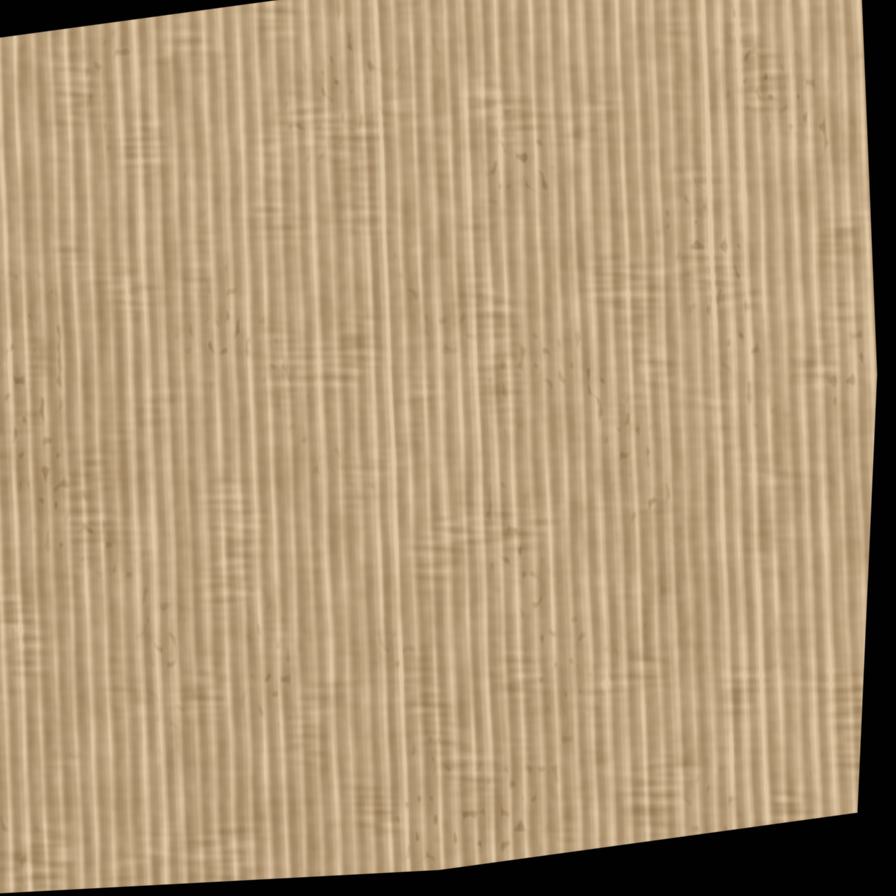
Give the GLSL for this texture, as a Shadertoy shader.

```glsl
// Corrugated cardboard sheet on black: about 52 slightly leaning ribs, each with a
// shaded valley, a flat flank and a thin bright ridge. Gradient noise adds paper
// mottling, short cross-grain creases and worn flecks; half-planes cut the outline.

const float RIB_COUNT = 52.0;      // ribs per canvas width
const float RIB_LEAN = 0.038;      // sideways drift per unit of height
const float RIDGE_POS = 0.72;      // ridge centre inside one rib
const float RIDGE_WIDTH = 0.13;
const float VALLEY_TONE = 0.27;
const float FLANK_TONE = 0.27;
const float RIDGE_TONE = 0.47;
const float MOTTLE = 0.24;
const float CREASE = 0.42;
const float FLECK = 0.45;
const vec3 PAPER_DARK = vec3(0.63, 0.52, 0.38);
const vec3 PAPER_LIGHT = vec3(0.86, 0.76, 0.62);
const vec3 BACKDROP = vec3(0.005);

// Sheet corners, counter-clockwise
const vec2 BOTTOM_LEFT = vec2(0.0, 0.003);
const vec2 BOTTOM_BEND = vec2(0.490, 0.029);
const vec2 BOTTOM_RIGHT = vec2(0.957, 0.093);
const vec2 RIGHT_BEND = vec2(0.979, 0.582);
const vec2 TOP_RIGHT = vec2(0.962, 1.0);
const vec2 TOP_BEND = vec2(0.310, 1.0);
const vec2 TOP_LEFT = vec2(0.0, 0.958);

float hash(float n) {
    return fract(sin(n * 127.1 + 3.7) * 4375.85);
}

vec2 gradientAt(vec2 cell) {
    float angle = 6.28318 * fract(sin(dot(cell, vec2(127.1, 311.7))) * 4375.85);
    return vec2(cos(angle), sin(angle));
}

// Gradient noise, roughly -0.7 to 0.7
float noise(vec2 p) {
    vec2 i = floor(p), f = fract(p);
    vec2 w = f * f * f * (f * (f * 6.0 - 15.0) + 10.0);
    float a = dot(gradientAt(i), f);
    float b = dot(gradientAt(i + vec2(1, 0)), f - vec2(1, 0));
    float c = dot(gradientAt(i + vec2(0, 1)), f - vec2(0, 1));
    float d = dot(gradientAt(i + vec2(1, 1)), f - vec2(1, 1));
    return mix(mix(a, b, w.x), mix(c, d, w.x), w.y);
}

// Signed distance to the line a-b, positive on its left
float leftOf(vec2 p, vec2 a, vec2 b) {
    vec2 e = normalize(b - a);
    return e.x * (p.y - a.y) - e.y * (p.x - a.x);
}

float sheetDistance(vec2 p) {
    float bottom = min(leftOf(p, BOTTOM_LEFT, BOTTOM_BEND), leftOf(p, BOTTOM_BEND, BOTTOM_RIGHT));
    float right = min(leftOf(p, BOTTOM_RIGHT, RIGHT_BEND), leftOf(p, RIGHT_BEND, TOP_RIGHT));
    return min(min(bottom, right), leftOf(p, TOP_BEND, TOP_LEFT));
}

// Brightness of the rib profile; each rib gets its own levels
float ribTone(vec2 p) {
    float u = (p.x + RIB_LEAN * p.y) * RIB_COUNT;
    u += 0.10 * noise(vec2(p.x * 30.0, p.y * 9.0));
    float id = floor(u), t = fract(u);
    float flank = smoothstep(0.28, 0.48, t) * (1.0 - smoothstep(0.86, 1.0, t));
    float offset = (t - RIDGE_POS - 0.10 * (hash(id) - 0.5)) / RIDGE_WIDTH;
    float ridge = exp(-offset * offset);
    float wear = 0.85 + 0.7 * noise(vec2(id * 3.7, p.y * 14.0));
    float valley = VALLEY_TONE - 0.10 * exp(-pow((t - 0.12) / 0.10, 2.0));
    return valley + FLANK_TONE * flank * mix(0.55, 1.35, hash(id + 41.0))
         + RIDGE_TONE * ridge * wear * mix(0.55, 1.25, hash(id + 83.0));
}

// Mottling, creases across the ribs and small dark flecks
float paperWear(vec2 p) {
    vec2 q = vec2(p.x + RIB_LEAN * p.y, p.y);
    float mottle = noise(q * vec2(55.0, 16.0)) + 0.5 * noise(q * vec2(110.0, 70.0))
                 + 0.5 * noise(q * vec2(5.0, 4.0));
    float patches = smoothstep(0.0, 0.45, noise(q * vec2(13.0, 11.0) + 17.0));
    float crease = noise(q * vec2(20.0, 120.0) + 5.0) * (0.2 + patches);
    float fleckArea = smoothstep(0.0, 0.4, noise(q * vec2(9.0, 6.0) + 61.0));
    float fleck = smoothstep(0.22, 0.55, noise(q * vec2(95.0, 60.0) + 29.0));
    return MOTTLE * mottle + CREASE * crease - FLECK * fleck * fleckArea;
}

void mainImage(out vec4 fragColor, in vec2 fragCoord) {
    vec2 p = fragCoord / iResolution.xy;
    float pixel = 1.0 / min(iResolution.x, iResolution.y);

    // Paper with a gentle falloff toward the lower left
    float tone = ribTone(p) + paperWear(p) + 0.06 * (p.x + p.y - 1.0) + 0.03;
    vec3 paper = mix(PAPER_DARK, PAPER_LIGHT, clamp(tone, -0.35, 1.08));

    // Cut the sheet out of the backdrop
    float inside = smoothstep(-pixel, pixel, sheetDistance(p));
    fragColor = vec4(mix(BACKDROP, paper, inside), 1.0);
}
```
